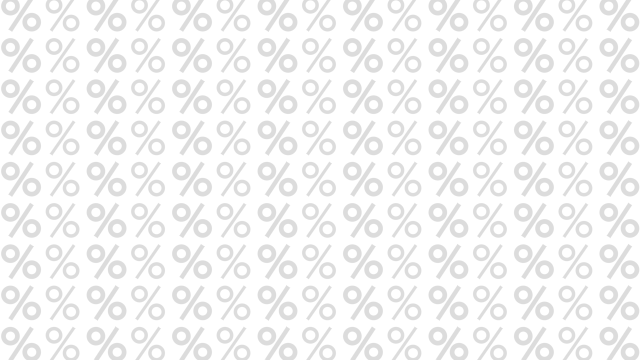
Give the GLSL for this pattern, as a WebGL 2 fragment shader.

```glsl
#version 300 es
precision highp float;
// Pale grey percent signs on white: a bold and a light sign alternate along
// every row. Each sign is two rings and a slanted bar, built from distance
// functions in one repeated tile and mirrored through the sign's centre.

uniform vec2 u_resolution;
out vec4 fragColor;

const vec3 PAPER = vec3(1.0);
const vec3 INK = vec3(0.862);

// Lengths are in row heights.
const float ROWS = 8.727;          // rows over the canvas height
const float TILE_WIDTH = 2.072;    // one bold plus one light sign
const float ROW_SHIFT = 0.020;     // row centre above the canvas centre

const float BOLD_X = 0.511;        // sign centres within the tile
const float LIGHT_X = 1.517;

const vec2 BOLD_RING_AT = vec2(-0.2575, 0.194);
const vec2 BOLD_RADII = vec2(0.225, 0.111);     // outer, inner
const vec2 BOLD_BAR_END = vec2(0.262, 0.398);
const float BOLD_BAR_HALF = 0.053;

const vec2 LIGHT_RING_AT = vec2(-0.207, 0.216);
const vec2 LIGHT_RADII = vec2(0.203, 0.119);
const vec2 LIGHT_BAR_END = vec2(0.279, 0.402);
const float LIGHT_BAR_HALF = 0.037;

float ringDistance(vec2 p, vec2 radii) {
    float r = length(p);
    return max(r - radii.x, radii.y - r);
}

// Square-ended bar running from -end to +end.
float barDistance(vec2 p, vec2 end, float halfWidth) {
    float halfLength = length(end);
    vec2 along = end / halfLength;
    vec2 local = vec2(dot(p, along), dot(p, vec2(-along.y, along.x)));
    vec2 q = abs(local) - vec2(halfLength, halfWidth);
    return length(max(q, 0.0)) + min(max(q.x, q.y), 0.0);
}

float percentDistance(vec2 p, vec2 ringAt, vec2 radii, vec2 barEnd, float barHalf) {
    float rings = min(ringDistance(p - ringAt, radii),
                      ringDistance(p + ringAt, radii));
    return min(rings, barDistance(p, barEnd, barHalf));
}

void main() {
    // Scale to row heights, with rows counted from the canvas centre
    float pixel = ROWS / u_resolution.y;
    vec2 p = gl_FragCoord.xy * pixel;
    p.y -= 0.5 * ROWS + ROW_SHIFT;

    // Repeat the tile
    vec2 tile = vec2(mod(p.x, TILE_WIDTH), fract(p.y + 0.5) - 0.5);

    // Bold and light signs
    float bold = percentDistance(tile - vec2(BOLD_X, 0.0), BOLD_RING_AT,
                                 BOLD_RADII, BOLD_BAR_END, BOLD_BAR_HALF);
    float light = percentDistance(tile - vec2(LIGHT_X, 0.0), LIGHT_RING_AT,
                                  LIGHT_RADII, LIGHT_BAR_END, LIGHT_BAR_HALF);

    // Edge smoothing over about one pixel
    float coverage = 1.0 - smoothstep(-0.7 * pixel, 0.7 * pixel, min(bold, light));
    fragColor = vec4(mix(PAPER, INK, coverage), 1.0);
}
```
